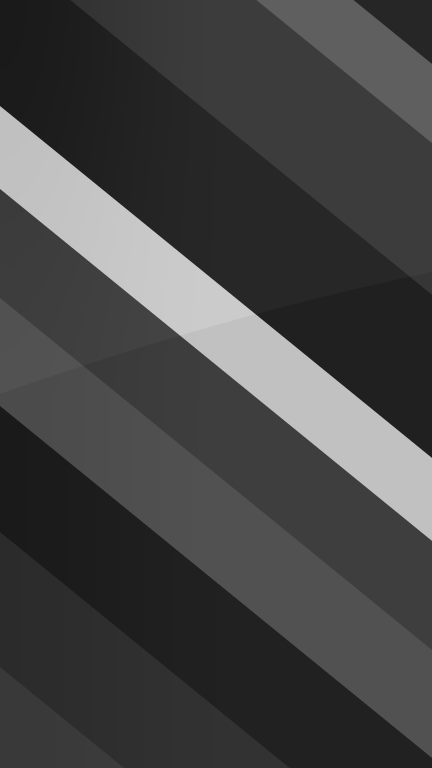
Reproduce this background procedurally as a Shadertoy shader.

```glsl
// Coverage of the area where the signed distance is positive
float cover(float d) {
    float w = 0.8 / iResolution.y;
    return smoothstep(-w, w, d);
}

void mainImage(out vec4 fragColor, in vec2 fragCoord) {
    vec2 p = fragCoord / iResolution.xy;
    float down = 1.0 - p.y;

    // Diagonal stripes, ordered from upper right to lower left
    float edges[9] = float[](-0.375, -0.272, -0.0745, 0.138, 0.246, 0.388, 0.5286, 0.6927, 0.8685);
    float shades[10] = float[](0.125, 0.345, 0.21, 0.127, 0.757, 0.243, 0.318, 0.128, 0.195, 0.247);
    float across = down - 0.4583 * p.x;
    float shade = shades[0];
    for (int i = 0; i < 9; i++) {
        shade = mix(shade, shades[i + 1], cover(across - edges[i]));
    }

    // Glossy sheet above a shallow arc
    float arc = 0.513 - 0.1997 * p.x + 0.0409 * p.x * p.x;
    shade += cover(arc - down) * mix(0.025, 0.04, smoothstep(0.1, 0.8, shade));

    // Soft shadow along the left side, strongest at the top
    float shadow = 1.0 - smoothstep(0.0, 0.55, p.x);
    shade -= shadow * mix(0.025, 0.05, smoothstep(0.45, 1.0, p.y));

    fragColor = vec4(vec3(shade), 1.0);
}
```
